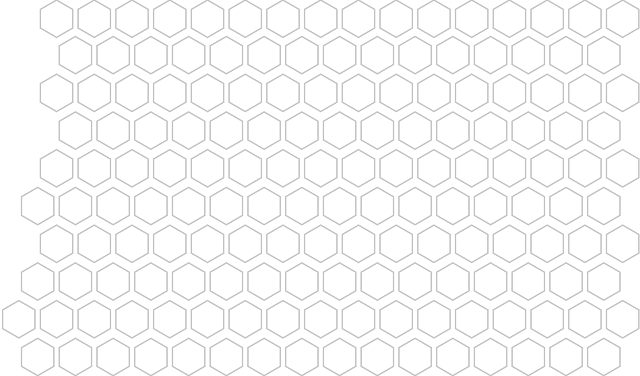
This pattern is drawn by a Shadertoy shader. Its source:

```glsl
// Staggered rows of separate hexagons in thin grey outline on white, with a stepped left edge.

const float ROWS = 10.0;
const float PITCH = 0.100376;      // spacing of cells along a row
const float ROW_STEP = 0.10035;    // spacing of rows
const float FIRST_X = 0.0500;      // centre of the leftmost cell
const float FIRST_Y = 0.0463;      // top row of the regular spacing
const float TOP_ROW_SHIFT = 0.0035; // the top row sits a little lower
const float APOTHEM = 0.0430;
const float LINE_WIDTH = 0.00114;

const vec3 PAPER = vec3(1.0);
const vec3 INK = vec3(0.2);

// Signed distance to a regular hexagon with a corner at the top
float hexagonDistance(vec2 p, float apothem) {
    p = abs(p);
    return max(p.x, dot(p, vec2(0.5, 0.8660254))) - apothem;
}

// Centre of the cell nearest to x in the given row, limited to the row's ends
vec2 nearestCentre(float x, float row) {
    float odd = mod(row, 2.0);
    float firstColumn = row < mix(8.0, 5.0, odd) ? 1.0 : 0.0;
    float lastColumn = 16.0 - odd;
    float column = floor((x - FIRST_X) / PITCH - 0.5 * odd + 0.5);
    column = clamp(column, firstColumn, lastColumn);
    float y = FIRST_Y + row * ROW_STEP + (row < 0.5 ? TOP_ROW_SHIFT : 0.0);
    return vec2(FIRST_X + (column + 0.5 * odd) * PITCH, y);
}

// Smoothed share of a pixel covered by a line, also when thinner than the pixel
float lineCoverage(float d, float width, float pixel) {
    return smoothstep(-pixel, pixel, d + 0.5 * width)
         - smoothstep(-pixel, pixel, d - 0.5 * width);
}

void mainImage(out vec4 fragColor, in vec2 fragCoord) {
    // Canvas height is one unit, y runs down from the top
    float pixel = 1.0 / iResolution.y;
    vec2 p = fragCoord * pixel;
    p.y = 1.0 - p.y;

    // Distance to the closest outline over all rows
    float outline = 1.0;
    for (float row = 0.0; row < ROWS; row++) {
        float d = hexagonDistance(p - nearestCentre(p.x, row), APOTHEM);
        outline = min(outline, abs(d));
    }

    float ink = lineCoverage(outline, LINE_WIDTH, pixel);
    fragColor = vec4(mix(PAPER, INK, ink), 1.0);
}
```
